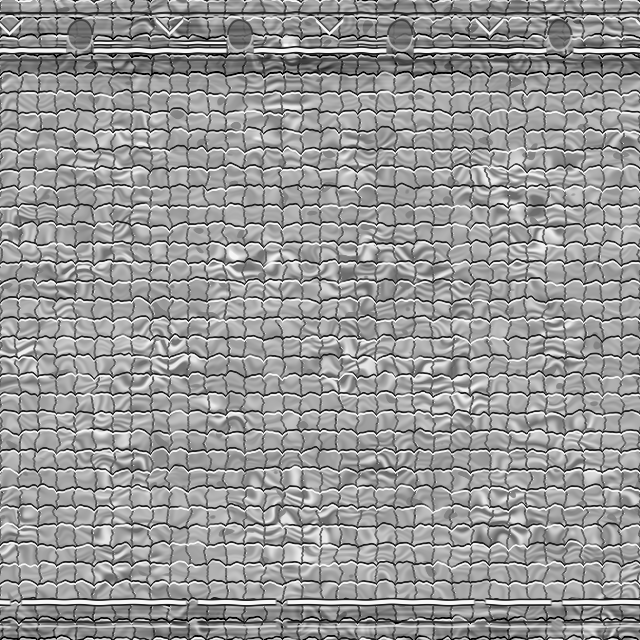
A WebGL 2 fragment shader for this texture map:

```glsl
#version 300 es
precision highp float;
// Grey embossed sheet: 34 x 34 wobbly tiles, lit from above, between two ledges.
// Joints are distances to noise-bent grid lines; the worn faces are the slope of
// stretched gradient noise; knobs and notches repeat four times along the top.
uniform vec2 u_resolution;
out vec4 fragColor;

const float TILES = 34.0;
const float FACE = 0.66, JOINT = 0.40, SHADOW = 0.10, LIGHT = 0.97;

vec2 hash2(vec2 p) {
  vec3 h = fract(vec3(p.xyx) * vec3(0.1031, 0.1030, 0.0973));
  h += dot(h, h.yzx + 33.33);
  return fract((h.xx + h.yz) * h.zy);
}

float corner(vec2 cell, vec2 f, vec2 o) {
  return dot(hash2(cell + o + 200.0) * 2.0 - 1.0, f - o);
}

float gradientNoise(vec2 p) {
  vec2 cell = floor(p), f = fract(p);
  vec2 u = f * f * f * (f * (f * 6.0 - 15.0) + 10.0);
  return mix(mix(corner(cell, f, vec2(0, 0)), corner(cell, f, vec2(1, 0)), u.x),
             mix(corner(cell, f, vec2(0, 1)), corner(cell, f, vec2(1, 1)), u.x), u.y);
}

// Coverage of a line: distance d, half width w, edge softness aa.
float stroke(float d, float w, float aa) {
  return 1.0 - smoothstep(w - aa, w + aa, abs(d));
}

// Signed distance from a coordinate to its nearest bent grid line.
float bentLine(float across, float along, float seed, float amount) {
  float id = floor(across + 0.5);
  float bend = gradientNoise(vec2(along * 1.1, id * 7.3 + seed))
             + 0.4 * gradientNoise(vec2(along * 3.3, id * 5.7 + seed + 40.0));
  return across - id - amount * bend;
}

// Worn face: vertical slope of warped, sideways-stretched noise.
float wornRelief(vec2 q) {
  vec2 warp = vec2(gradientNoise(q * 0.7), gradientNoise(q * 0.7 + 60.0));
  vec2 s = (q + warp * 1.6) * vec2(0.75, 2.3);
  float slope = gradientNoise(s + vec2(0.0, 0.16)) - gradientNoise(s - vec2(0.0, 0.16));
  float patches = smoothstep(-0.15, 0.3, gradientNoise(q * 0.23 + 90.0));
  return clamp(slope * mix(0.22, 0.95, patches), -0.22, 0.25);
}

float tiles(vec2 q, float aa) {
  vec2 tile = floor(q);
  float shade = FACE + 0.05 * (hash2(tile).x - 0.5) + wornRelief(q);
  shade += 0.10 * gradientNoise(q * vec2(0.12, 0.35) + 15.0);
  // Dark chipped spots
  float chip = smoothstep(0.34, 0.40, gradientNoise(q * vec2(0.9, 1.3) + 130.0));
  shade = mix(shade, 0.49, chip * 0.85);
  // Upright joints: jagged grey core with light and dark flecks
  float dx = bentLine(q.x, q.y, 11.0, 0.42) + 0.07 * gradientNoise(q.yx * vec2(7.0, 1.0));
  float fleck = gradientNoise(vec2(q.y * 9.0, floor(q.x + 0.5) * 3.7));
  shade = mix(shade, 0.88, stroke(dx - 0.08, 0.03, aa) * smoothstep(0.05, 0.3, fleck));
  shade = mix(shade, JOINT - 0.35 * max(fleck, 0.0), stroke(dx, 0.052, aa));
  // Level joints: dark lip above, bright tile top below, arched over each tile
  float arch = 0.16 * (1.0 - pow(abs(2.0 * fract(q.x) - 1.0), 4.0)) - 0.08;
  float dy = bentLine(q.y, q.x, 71.0, 0.32) - arch;
  float wear = gradientNoise(vec2(q.x * 0.8, floor(q.y + 0.5) * 4.1));
  shade = mix(shade, SHADOW, stroke(dy - 0.05, 0.047, aa) * smoothstep(-0.5, 0.0, wear));
  return mix(shade, LIGHT, stroke(dy + 0.05, 0.047, aa) * smoothstep(0.5, -0.05, wear));
}

// Bright bar at depth y with a thin shadow on each side.
float ledge(float shade, float depth, float y, float w, float mask, float aa) {
  shade = mix(shade, SHADOW, mask * stroke(depth - y, w + 0.0025, aa));
  return mix(shade, LIGHT, mask * stroke(depth - y, w, aa));
}

float topBand(float shade, float x, float depth, float aa) {
  float rough = 0.003 * gradientNoise(vec2(x * 40.0, 3.0));
  float y = depth + rough;
  float streak = gradientNoise(vec2(x * 7.0, depth * 190.0));
  float band = 1.0 - smoothstep(0.10, 0.15, depth);
  shade += band * (0.30 * streak - 0.07);
  shade -= 0.12 * smoothstep(0.08, 0.09, depth) * (1.0 - smoothstep(0.105, 0.13, depth));
  shade = mix(shade, SHADOW, 0.9 * stroke(y - 0.0205, 0.0017, aa));
  shade = mix(shade, LIGHT, 0.7 * stroke(y - 0.0255, 0.0014, aa));
  // Bars broken by the knobs
  float knobX = (fract(x * 4.0) - 0.5) / 4.0;
  float open = smoothstep(0.019, 0.023, abs(knobX) + rough);
  float upper = open * smoothstep(-0.12, 0.08, gradientNoise(vec2(x * 5.0, 8.0)));
  shade = ledge(shade, y, 0.067, 0.0018, upper, aa);
  shade = ledge(shade, y, 0.079, 0.0033, open, aa);
  shade = mix(shade, 0.25, 0.8 * stroke(y - 0.094, 0.0018, aa));
  float knob = length(vec2(knobX, (depth - 0.055) * 0.8)) - 0.019 + rough;
  shade = mix(shade, 0.40 + 0.25 * streak, 0.85 * (1.0 - smoothstep(-aa, aa, knob)));
  shade = mix(shade, depth < 0.055 ? 0.18 : 0.80, 0.75 * stroke(knob, 0.0014, aa));
  // V notches
  float notchX = abs(fract(x * 4.0 + 0.44) - 0.5) / 4.0;
  float notch = (depth - 0.053 + notchX) * 0.707;
  float reach = 1.0 - smoothstep(0.020, 0.023, notchX);
  shade = mix(shade, 0.3, reach * stroke(notch + 0.003, 0.0012, aa));
  return mix(shade, LIGHT, reach * stroke(notch, 0.0018, aa));
}

float bottomBand(float shade, float x, float depth, float aa) {
  float y = depth + 0.004 * gradientNoise(vec2(x * 22.0, 5.0));
  float streak = gradientNoise(vec2(x * 6.0, depth * 170.0));
  shade += smoothstep(0.935, 0.95, depth) * (0.38 * streak - 0.10);
  float breaks[5] = float[5](0.025, 0.30, 0.44, 0.75, 0.87);
  float whole = 1.0;
  for (int i = 0; i < 5; i++) whole *= smoothstep(0.006, 0.011, abs(x - breaks[i]));
  shade = ledge(shade, y, 0.941, 0.0032, whole, aa);
  shade = mix(shade, SHADOW, 0.8 * whole * stroke(y - 0.972, 0.0016, aa));
  return mix(shade, LIGHT, 0.7 * whole * stroke(y - 0.979, 0.0016, aa));
}

void main() {
  vec2 uv = gl_FragCoord.xy / u_resolution;
  float aa = 0.6 / min(u_resolution.x, u_resolution.y);
  float shade = tiles(uv * TILES, aa * TILES);
  shade = topBand(shade, uv.x, 1.0 - uv.y, aa);
  shade = bottomBand(shade, uv.x, 1.0 - uv.y, aa);
  fragColor = vec4(vec3(clamp(shade, 0.0, 1.0)), 1.0);
}
```
